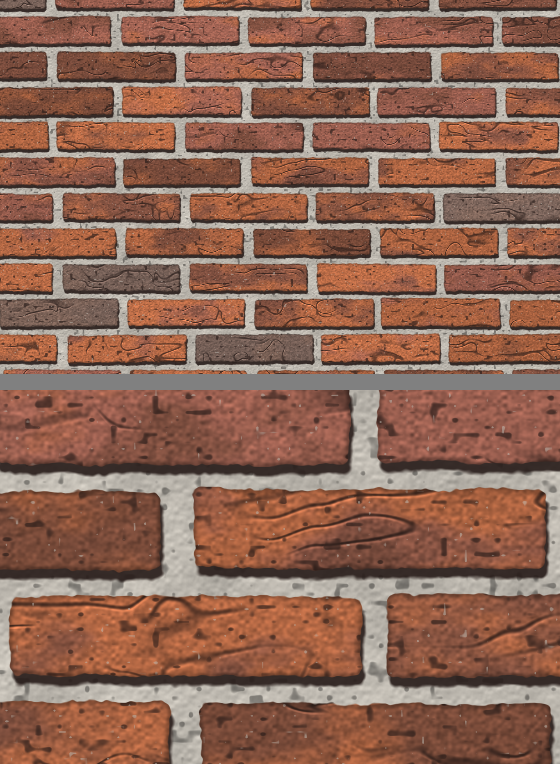
Top, the full canvas; bottom, a detail of the centre.
This texture is drawn by a Shadertoy shader. Its source:

```glsl
// Sunlit wall of rough handmade bricks in running bond with pale sandy mortar.
// Each brick is a jittered rounded box with a noisy edge; a noise height field
// gives grain, pits and creases, and an offset distance casts the shadows.

#define ROW_PITCH 0.0945                  // course height, in canvas heights
#define BRICK_PITCH 0.341                 // brick length plus joint
#define BOND_ORIGIN vec2(0.162, 0.0218)   // a joint of the lowest full course
#define BRICK_HALF vec2(0.1590, 0.0372)
#define ROW_DRIFT 0.003                   // sideways creep per course
#define EDGE_WEAR 0.0055
#define SHADOW_OFFSET vec2(-0.0025, 0.0085)
#define RELIEF 0.62
#define GRAY_SHARE 0.09

const vec3 ORANGE = vec3(0.70, 0.405, 0.265);
const vec3 RED    = vec3(0.61, 0.375, 0.315);
const vec3 BROWN  = vec3(0.46, 0.29, 0.23);
const vec3 GRAY   = vec3(0.47, 0.40, 0.37);
const vec3 MORTAR = vec3(0.735, 0.715, 0.68);
const vec3 SHADOW = vec3(0.15, 0.105, 0.095);

float hash(vec2 p) {
    return fract(sin(dot(p, vec2(127.1, 311.7))) * 43758.5453);
}

float noise(vec2 p) {
    vec2 i = floor(p), f = fract(p);
    f = f * f * (3.0 - 2.0 * f);
    return mix(mix(hash(i), hash(i + vec2(1, 0)), f.x),
               mix(hash(i + vec2(0, 1)), hash(i + vec2(1, 1)), f.x), f.y);
}

float fbm(vec2 p) {
    float sum = 0.0, amp = 0.5;
    for (int i = 0; i < 4; i++) {
        sum += amp * noise(p);
        p = p * 2.03 + 17.3;
        amp *= 0.5;
    }
    return sum / 0.9375;
}

// Signed distance to the brick of this cell; id is its column and row
float brickDistance(vec2 p, out vec2 id) {
    float course = (p.y - BOND_ORIGIN.y) / ROW_PITCH;
    id.y = floor(course);
    float slide = 0.5 * BRICK_PITCH * mod(id.y, 2.0) - ROW_DRIFT * id.y
                + 0.012 * (hash(vec2(id.y, 4.7)) - 0.5);
    float along = (p.x - BOND_ORIGIN.x - slide) / BRICK_PITCH;
    id.x = floor(along);
    vec2 local = (vec2(along, course) - id - 0.5) * vec2(BRICK_PITCH, ROW_PITCH);

    // Placement, size and tilt vary from brick to brick
    vec2 jitter = vec2(hash(id + 3.1), hash(id + 8.6)) - 0.5;
    local -= jitter * vec2(0.005, 0.003);
    local.y += local.x * 0.018 * (hash(id + 5.9) - 0.5);
    vec2 halfSize = BRICK_HALF - vec2(0.003, 0.0025) * hash(id + 1.4);

    float wear = fbm(p * vec2(38.0, 50.0) + id * 9.0) - 0.5;
    wear += 0.4 * (noise(p * 190.0) - 0.5);
    vec2 q = abs(local) - halfSize + 0.007;
    return length(max(q, 0.0)) + min(max(q.x, q.y), 0.0) - 0.007 + wear * EDGE_WEAR;
}

// Long wavy folds, present only in patches of some bricks
float crease(vec2 p, vec2 id) {
    vec2 q = p * vec2(13.0, 58.0) + id * 7.3;
    float fold = noise(q + 2.2 * noise(p * 23.0 + id));
    float patchy = smoothstep(0.42, 0.68, noise(p * vec2(11.0, 27.0) + id * 3.7));
    return smoothstep(0.11, 0.0, abs(fold - 0.5)) * patchy;
}

float brickHeight(vec2 p, vec2 id) {
    return 0.55 * fbm(p * vec2(65.0, 95.0) + id) + 0.35 * noise(p * 270.0)
         - 0.55 * crease(p, id);
}

float mortarHeight(vec2 p) {
    return 0.5 * fbm(p * 85.0) + 0.35 * noise(p * 250.0);
}

vec3 brickColor(vec2 p, vec2 id) {
    float blotch = fbm(p * vec2(11.0, 19.0) + id * 5.0);
    float redness = hash(id + 2.3) - 0.45 + 0.65 * (p.y - 0.4) + 1.6 * (blotch - 0.5);
    vec3 color = mix(ORANGE, RED, smoothstep(-0.15, 0.45, redness));
    float burn = 0.8 * hash(id + 6.8) + 0.3 * p.y + 1.3 * (blotch - 0.5);
    color = mix(color, BROWN, 0.85 * smoothstep(0.48, 0.95, burn));
    float gray = step(1.0 - GRAY_SHARE, hash(id + 12.4));
    color = mix(color, GRAY, gray * 0.85);
    return color * (0.93 + 0.14 * hash(id + 9.2));
}

void mainImage(out vec4 fragColor, in vec2 fragCoord) {
    vec2 p = fragCoord / iResolution.y;
    float soft = 0.8 / iResolution.y;
    vec2 id, casterId;
    float d = brickDistance(p, id);
    float cover = smoothstep(soft, -soft, d);
    vec2 toLight = vec2(-0.0007, 0.0021);

    // Mortar: sandy grain, with the shadow of the brick above
    float slope = mortarHeight(p) - mortarHeight(p + toLight);
    vec3 mortar = MORTAR * (0.88 + 0.24 * fbm(p * 26.0) + 0.8 * RELIEF * slope);
    mortar *= 1.0 - 0.35 * smoothstep(0.76, 0.93, noise(p * 130.0));
    float caster = brickDistance(p + SHADOW_OFFSET, casterId);
    mortar = mix(mortar, SHADOW, 0.9 * smoothstep(0.002, -0.002, caster));

    // Brick: lit relief, dark creases and pits, pale sand specks
    slope = brickHeight(p, id) - brickHeight(p + toLight, id);
    vec3 brick = brickColor(p, id) * (0.86 + 0.28 * noise(p * 300.0) + RELIEF * slope);
    float pits = smoothstep(0.77, 0.94, noise(p * vec2(105.0, 150.0) + id));
    brick = mix(brick, SHADOW, max(0.6 * crease(p, id), 0.65 * pits));
    float specks = smoothstep(0.88, 0.97, noise(p * 210.0 + 31.0));
    brick = mix(brick, MORTAR, 0.55 * specks);
    brick *= 1.0 - 0.28 * smoothstep(-0.005, 0.0, d);

    fragColor = vec4(clamp(mix(mortar, brick, cover), 0.0, 1.0), 1.0);
}
```
